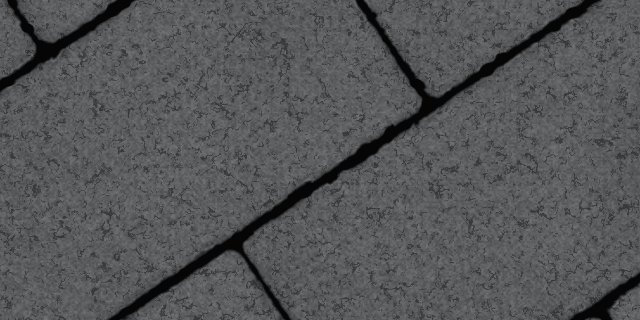
Write a WebGL 1 fragment shader that draws this texture.

```glsl
precision highp float;
// Diagonal running-bond paving of rough grey concrete blocks with black joints.

uniform vec2 u_resolution;

const vec2 BLOCK_SIZE = vec2(1.61, 0.805);
const vec2 JOINT_HALF_WIDTH = vec2(0.008, 0.0125);
const vec2 COURSE_DIR = vec2(0.831, 0.556);
const float COURSE_START = -0.198;
const float CORNER_RADIUS = 0.042;

const vec3 JOINT_COLOR = vec3(0.018, 0.018, 0.019);
const vec3 CONCRETE_COLOR = vec3(0.370, 0.374, 0.382);
const vec3 PIT_COLOR = vec3(0.15, 0.152, 0.156);
const vec3 GRIT_COLOR = vec3(0.50, 0.505, 0.51);

float hash(vec2 p) {
  return fract(sin(dot(p, vec2(127.1, 311.7))) * 43758.5453);
}

float noise(vec2 p) {
  vec2 cell = floor(p);
  vec2 f = fract(p);
  f = f * f * (3.0 - 2.0 * f);
  float low = mix(hash(cell), hash(cell + vec2(1.0, 0.0)), f.x);
  float high = mix(hash(cell + vec2(0.0, 1.0)), hash(cell + vec2(1.0, 1.0)), f.x);
  return mix(low, high, f.y);
}

float fbm(vec2 p) {
  float sum = 0.0;
  float weight = 0.5;
  for (int i = 0; i < 4; i++) {
    sum += weight * noise(p);
    p = mat2(0.8, 0.6, -0.6, 0.8) * p * 2.03 + 17.3;
    weight *= 0.5;
  }
  return sum / 0.9375;
}

float roundedBox(vec2 p, vec2 halfSize, float radius) {
  vec2 q = abs(p) - halfSize + radius;
  return length(max(q, 0.0)) + min(max(q.x, q.y), 0.0) - radius;
}

// Position within the block in xy, block index in zw.
vec4 layBlocks(vec2 p) {
  float row = floor((p.y - COURSE_START) / BLOCK_SIZE.y);
  float shift = 1.49 + 0.7215 * row - 0.0215 * row * row;
  vec2 q = p - vec2(shift, COURSE_START);
  vec2 id = vec2(floor(q.x / BLOCK_SIZE.x), row);
  return vec4(q - (id + 0.5) * BLOCK_SIZE, id);
}

// Crumbled outline: slow waviness, fine roughness and a few chips.
float edgeWear(vec2 p) {
  float wave = (noise(p * 9.0) - 0.5) * 0.007;
  float rough = (noise(p * 65.0) - 0.5) * 0.006;
  float chips = smoothstep(0.68, 0.9, noise(p * 23.0 + 5.0)) * 0.009;
  return wave + rough + chips;
}

// Short broken cracks: thin noise contours kept only in patches.
float pits(vec2 p, float scale) {
  float contour = abs(fbm(p * scale) - 0.5);
  float patches = smoothstep(0.52, 0.72, noise(p * scale * 1.3 + 31.0));
  return (1.0 - smoothstep(0.015, 0.06, contour)) * patches;
}

vec3 concrete(vec2 p, vec2 id) {
  float grain = (noise(p * 185.0) - 0.5) * 0.10 + (noise(p * 85.0 + 9.0) - 0.5) * 0.06;
  float stain = (fbm(p * 3.5) - 0.5) * 0.045;
  float blockTone = (hash(id + 3.7) - 0.5) * 0.016;
  vec3 color = CONCRETE_COLOR + grain + stain + blockTone;
  float grit = smoothstep(0.86, 0.97, noise(p * 120.0 + 50.0));
  color = mix(color, GRIT_COLOR, grit * 0.45);
  float pitting = max(pits(p, 36.0), 0.8 * pits(p + 7.0, 58.0));
  return mix(color, PIT_COLOR, pitting * 0.65);
}

// Worn chamfer: a shaded band inside the edge with a paler broken rim.
float chamfer(float depth, vec2 p) {
  float width = 0.02 + 0.025 * noise(p * 12.0);
  float band = 1.0 - smoothstep(0.3 * width, width, depth);
  float rim = smoothstep(0.002, 0.006, depth) * (1.0 - smoothstep(0.006, 0.014, depth));
  float broken = smoothstep(0.5, 0.8, noise(p * 28.0 + 12.0));
  return 1.0 - 0.13 * band + 0.20 * rim * broken;
}

void main() {
  vec2 p = gl_FragCoord.xy / u_resolution.y;
  float pixel = 1.0 / u_resolution.y;

  // Rotate into the direction of the courses.
  vec2 across = vec2(-COURSE_DIR.y, COURSE_DIR.x);
  vec2 course = vec2(dot(p, COURSE_DIR), dot(p, across));
  vec4 block = layBlocks(course);

  vec2 halfSize = 0.5 * BLOCK_SIZE - JOINT_HALF_WIDTH;
  float dist = roundedBox(block.xy, halfSize, CORNER_RADIUS) + edgeWear(p);

  // Block face, darkened where it turns down into the joint.
  vec3 face = concrete(p, block.zw) * chamfer(-dist, p);
  face *= mix(0.55, 1.0, smoothstep(0.0, 0.009, -dist));

  float coverage = 1.0 - smoothstep(-pixel, pixel, dist);
  gl_FragColor = vec4(mix(JOINT_COLOR, face, coverage), 1.0);
}
```
